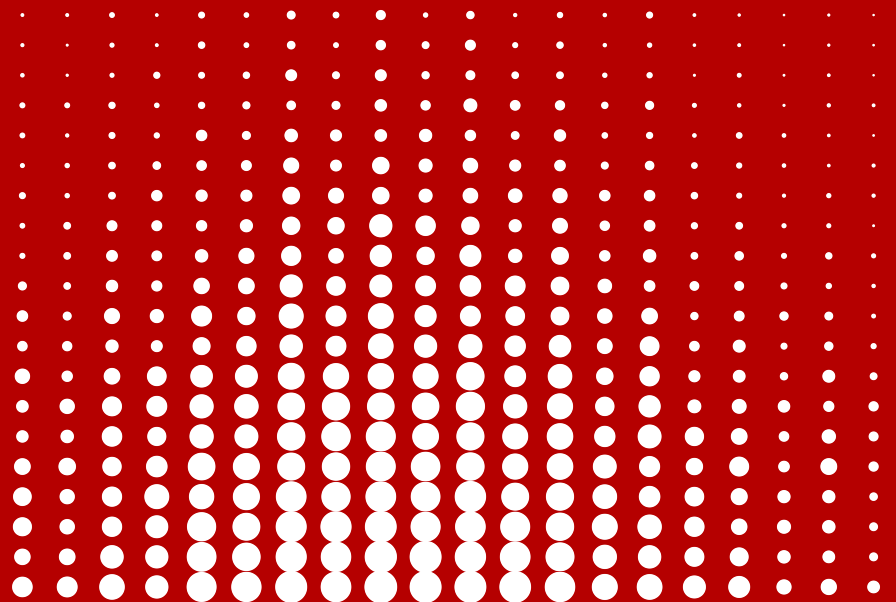
Write a Shadertoy shader that draws this pattern.

```glsl
// A 20 by 20 grid of white dots on deep red. Dot size follows a logistic curve
// that rises towards the bottom and the middle columns, varied by gradient noise.
// Large dots overlap the rows next to them, so three rows are joined per pixel.

const float GRID = 20.0;

vec2 gradientAt(vec2 lattice) {
    float h = fract(sin(dot(lattice, vec2(127.1, 311.7))) * 43758.5);
    float angle = 6.28318 * h;
    return vec2(cos(angle), sin(angle));
}

float gradientNoise(vec2 p) {
    vec2 i = floor(p), f = p - i;
    vec2 w = f * f * f * (f * (f * 6.0 - 15.0) + 10.0);
    float a = dot(gradientAt(i), f);
    float b = dot(gradientAt(i + vec2(1, 0)), f - vec2(1, 0));
    float c = dot(gradientAt(i + vec2(0, 1)), f - vec2(0, 1));
    float d = dot(gradientAt(i + vec2(1, 1)), f - vec2(1, 1));
    return mix(mix(a, b, w.x), mix(c, d, w.x), w.y);
}

// Dot radius in row heights; rows count down from the top
float dotRadius(float column, float row) {
    float offset = (column - 8.3) / 7.3;
    float bell = exp(-offset * offset);
    float level = -2.75 + 1.45 * bell + row * (0.09 + 0.12 * bell);

    // Even columns run slightly larger than odd ones
    level += 0.15 * (1.0 - 2.0 * mod(column, 2.0));

    // A low swell across both sides
    float swell = (row - 13.7) / 2.0;
    level += 0.5 * (1.0 - bell) * exp(-swell * swell);

    level += 0.8 * gradientNoise(vec2(column, row) * 0.73 + 0.37);
    return 0.575 / (1.0 + exp(-level));
}

void mainImage(out vec4 fragColor, in vec2 fragCoord) {
    vec2 grid = fragCoord / iResolution.xy * GRID;
    grid.y = GRID - grid.y;
    vec2 cell = floor(grid);
    float aspect = iResolution.x / iResolution.y;

    // Nearest dot edge among this row and its neighbours
    float edge = 1e3;
    for (float k = -1.0; k <= 1.0; k++) {
        float row = cell.y + k;
        if (row < 0.0 || row >= GRID) continue;
        vec2 toCentre = grid - vec2(cell.x, row) - 0.5;
        toCentre.x *= aspect;
        edge = min(edge, length(toCentre) - dotRadius(cell.x, row));
    }

    float pixel = GRID / iResolution.y;
    float ink = 1.0 - smoothstep(-0.6 * pixel, 0.6 * pixel, edge);
    vec3 red = vec3(0.71, 0.0, 0.0);
    vec3 white = vec3(1.0);
    fragColor = vec4(mix(red, white, ink), 1.0);
}
```
